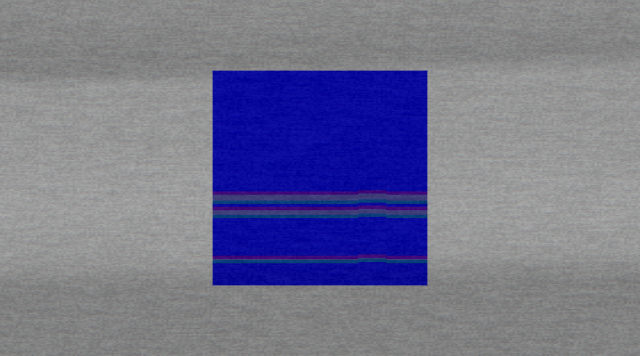
This background is drawn by a Shadertoy shader. Its source:

```glsl
// A striped blue square on brushed grey cloth with a soft band of light.

const vec3 BLUE = vec3(0.035, 0.035, 0.615);
const vec3 STRIPE = vec3(0.245, 0.24, 0.475);
const float SQUARE_HALF = 0.3016;
const float FRINGE = 0.0047;      // vertical split of red and green
const float THREADS = 284.0;      // weave rows per canvas height

float hash(vec2 p) {
    return fract(sin(dot(p, vec2(12.9898, 78.233))) * 43758.5453);
}

float valueNoise(vec2 p) {
    vec2 cell = floor(p);
    vec2 f = fract(p);
    f = f * f * (3.0 - 2.0 * f);
    float low = mix(hash(cell), hash(cell + vec2(1.0, 0.0)), f.x);
    float high = mix(hash(cell + vec2(0.0, 1.0)), hash(cell + vec2(1.0)), f.x);
    return mix(low, high, f.y);
}

// Anti-aliased coverage from a signed distance
float coverage(float dist, float pixel) {
    return clamp(0.5 - dist / pixel, 0.0, 1.0);
}

float boxDistance(vec2 p, vec2 halfSize) {
    vec2 d = abs(p) - halfSize;
    return max(d.x, d.y);
}

// Horizontally stretched threads, centred on zero
float weave(vec2 p) {
    float fine = valueNoise(p * THREADS * vec2(0.55, 1.0)) - 0.5;
    float rows = valueNoise(p * THREADS * vec2(0.06, 0.8) + 37.0) - 0.5;
    return fine + 0.6 * rows;
}

// Grey cloth lit by a slightly tilted horizontal band
float clothLight(vec2 p) {
    float side = smoothstep(-0.9, 0.9, p.x);
    float topEdge = mix(0.272, 0.328, side);
    float bottomEdge = mix(-0.27, -0.245, side);
    float softness = mix(0.028, 0.04, side);
    float band = smoothstep(topEdge + softness, topEdge - softness, p.y)
               * smoothstep(bottomEdge - 0.055, bottomEdge + 0.055, p.y);
    float sheen = exp(-pow((p.y + 0.06) / 0.12, 2.0));
    float topLift = 0.035 * smoothstep(0.32, 0.5, p.y);
    return 0.505 + topLift + band * (0.083 + 0.025 * sheen);
}

// Coverage of all stripes at height y
float stripes(float y, float pixel) {
    vec2 bars[3] = vec2[3](         // centre, half height
        vec2(-0.0552, 0.0129), vec2(-0.0968, 0.0112), vec2(-0.2289, 0.0059));
    float total = 0.0;
    for (int i = 0; i < 3; i++) {
        total = max(total, coverage(abs(y - bars[i].x) - bars[i].y, pixel));
    }
    return total;
}

vec3 panelColor(vec2 p, float pixel) {
    // A short section of each stripe is displaced upward
    float slip = 0.0035 * coverage(abs(p.x - 0.147) - 0.039, pixel);
    float y = p.y - slip;
    float red = stripes(y - FRINGE, pixel);
    float green = stripes(y + FRINGE, pixel);
    vec3 base = BLUE * mix(0.94, 1.0, smoothstep(-0.3, -0.15, p.y));
    return mix(base, STRIPE, vec3(red, green, max(red, green)));
}

void mainImage(out vec4 fragColor, in vec2 fragCoord) {
    float pixel = 1.0 / iResolution.y;
    vec2 p = (fragCoord - 0.5 * iResolution.xy) * pixel;

    // Cloth and panel
    vec3 color = clothLight(p) * vec3(0.997, 1.0, 1.0);
    float panel = coverage(boxDistance(p, vec2(SQUARE_HALF)), pixel);
    color = mix(color, panelColor(p, pixel), panel);

    // Weave, with the same slight colour split
    vec3 grain = vec3(weave(p - vec2(0.0, FRINGE)), weave(p),
                      weave(p + vec2(0.0, FRINGE)));
    grain = mix(vec3(grain.g), grain, 0.3);
    color += grain * mix(0.085, 0.06, panel);

    fragColor = vec4(clamp(color, 0.0, 1.0), 1.0);
}
```
